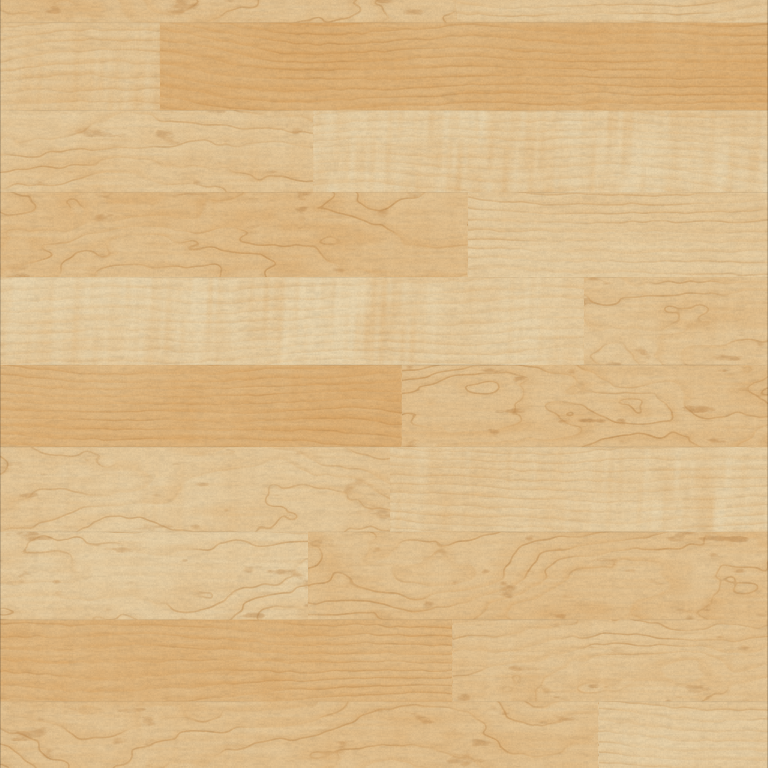
Write a three.js fragment shader that draws this texture.

```glsl
// Pale maple strip floor: ten courses of boards with grain, curl and fine seams.
varying vec2 vUv;

float hash(vec2 p) {
  vec3 q = fract(vec3(p.xyx) * 0.1031);
  q += dot(q, q.yzx + 33.33);
  return fract((q.x + q.y) * q.z);
}

float noise(vec2 p) {
  vec2 i = floor(p), f = fract(p);
  f = f * f * (3.0 - 2.0 * f);
  return mix(mix(hash(i), hash(i + vec2(1.0, 0.0)), f.x),
             mix(hash(i + vec2(0.0, 1.0)), hash(i + vec2(1.0)), f.x), f.y);
}

float fbm(vec2 p) {
  float sum = 0.0, amp = 0.6;
  for (int i = 0; i < 4; i++) {
    sum += amp * noise(p);
    p = p * 2.03 + 17.7;
    amp *= 0.4;
  }
  return sum;
}

// Selects the value of one course, counted from the top.
float pick(float row, vec4 a, vec4 b, vec2 c) {
  vec4 n = vec4(0.0, 1.0, 2.0, 3.0);
  return dot(a, step(abs(row - n), vec4(0.5)))
       + dot(b, step(abs(row - n - 4.0), vec4(0.5)))
       + dot(c, step(abs(row - n.xy - 8.0), vec2(0.5)));
}

// Growth rings: slanted lines that swell into closed contours.
float rings(vec2 p, vec2 seed, float swirl) {
  float straight = p.y * 9.0 + 7.0 * fbm(p * vec2(2.2, 0.6) + seed);
  float swirled = p.y * 1.2 + 9.0 * fbm(p * vec2(5.0, 1.3) + seed);
  return mix(straight, swirled, swirl) + 0.22 * noise(p * vec2(70.0, 9.0) + seed);
}

// One course: two boards meeting at a butt joint; v runs down the course.
vec3 course(float row, float x, float v) {
  float joint = pick(row, vec4(0.595, 0.208, 0.408, 0.609),
                          vec4(0.760, 0.523, 0.508, 0.401), vec2(0.589, 0.779));
  float side = smoothstep(-0.0008, 0.0008, x - joint);

  // Tone: 0 is cream, 1 is honey.
  float tone = mix(
    pick(row, vec4(0.46, 0.36, 0.24, 0.54), vec4(0.10, 0.86, 0.24, 0.14), vec2(0.82, 0.44)),
    pick(row, vec4(0.24, 0.90, 0.08, 0.18), vec4(0.40, 0.50, 0.14, 0.46), vec2(0.48, 0.16)),
    side);

  // Figure: positive is swirling grain, negative is cross curl.
  float figure = mix(
    pick(row, vec4(0.8, -0.6, 0.7, 0.9), vec4(-1.0, 0.05, 0.6, 0.8), vec2(0.1, 0.8)),
    pick(row, vec4(0.1, 0.05, -1.0, 0.1), vec4(0.8, 1.0, -0.8, 0.9), vec2(0.8, 0.1)),
    side);
  float swirl = max(figure, 0.0), curl = max(-figure, 0.0);

  vec2 seed = vec2(row * 13.7 + step(joint, x) * 41.3, row * 5.9 + 3.0);
  vec2 p = vec2(x, v);

  // Ring lines of even width, from the slope of the ring field in canvas units.
  float h = rings(p, seed, swirl);
  vec2 slope = vec2(rings(p + vec2(0.001, 0.0), seed, swirl) - h,
                    rings(p + vec2(0.0, 0.00905), seed, swirl) - h) / 0.001;
  float gap = abs(fract(h) - 0.5) / max(length(slope), 18.0);
  float line = 1.0 - smoothstep(0.0002, 0.0019, gap);
  line *= smoothstep(0.25, 0.75, noise(p * vec2(10.0, 4.0) + seed + 60.0));
  line *= 0.55 + 0.45 * noise(p * vec2(60.0, 12.0) + seed + 70.0);
  float shade = smoothstep(0.0, 0.5, fract(h)) * (1.0 - smoothstep(0.5, 0.65, fract(h)));

  // Broad stain, cross bands, fibres and pores.
  float stain = fbm(p * vec2(5.0, 1.6) + seed + 25.0) - 0.48;
  float bands = 0.7 * noise(vec2(x * 150.0 + 0.8 * v, v * 2.0) + seed)
              + 0.8 * noise(vec2(x * 50.0 + 0.5 * v, v * 0.9) + seed + 9.0) - 0.75;
  bands *= 0.4 + 1.2 * noise(vec2(x * 7.0, v) + seed + 15.0);
  float fibre = noise(p * vec2(18.0, 28.0) + seed) - 0.5;
  float fine = noise(p * vec2(170.0, 50.0) + seed + 80.0) - 0.5;
  float pores = smoothstep(0.62, 0.9, noise(p * vec2(90.0, 40.0) + seed + 50.0));

  tone += 0.50 * stain + bands * (0.10 + 0.32 * curl) + 0.22 * fibre + 0.20 * shade - 0.05;
  vec3 wood = mix(vec3(0.885, 0.787, 0.622), vec3(0.845, 0.67, 0.445), clamp(tone, -0.2, 1.2));
  wood = mix(wood, vec3(0.72, 0.52, 0.29), line * (0.26 + 0.24 * swirl) * (1.0 - 0.75 * curl));

  // Fine brown mineral scratches along strongly figured boards.
  float fleck = smoothstep(0.70, 0.85, fbm(p * vec2(30.0, 8.0) + seed + 33.0));
  wood = mix(wood, vec3(0.72, 0.52, 0.30), 0.5 * fleck * swirl);
  wood *= 1.0 + 0.030 * fine - 0.022 * pores;
  wood *= 1.0 + 0.032 * (hash(floor(p * vec2(512.0, 56.0)) + seed) - 0.5);

  // Outer board ends.
  float ends = 1.0 - smoothstep(0.0004, 0.0018, min(x, 1.0 - x));
  return wood * (1.0 - 0.18 * ends);
}

void main() {
  // Every third course is slightly wider.
  float depth = (1.0 - vUv.y - 0.0286) / 0.1105 + 1.0;
  float group = mod(depth - 1.0, 3.0);
  depth -= 0.035 * (smoothstep(0.0, 1.035, group) - smoothstep(1.035, 2.0, group));
  float row = floor(depth), v = fract(depth);

  // Blend across the seam between neighbouring courses.
  vec3 color = mix(course(row - 1.0, vUv.x, v + 1.0), course(row, vUv.x, v),
                   smoothstep(0.0, 0.014, v));
  float seam = 1.0 - smoothstep(0.003, 0.016, abs(v - 0.007));
  color *= 1.0 - 0.06 * seam * noise(vec2(vUv.x * 14.0, row * 7.0));
  gl_FragColor = vec4(color, 1.0);
}
```
